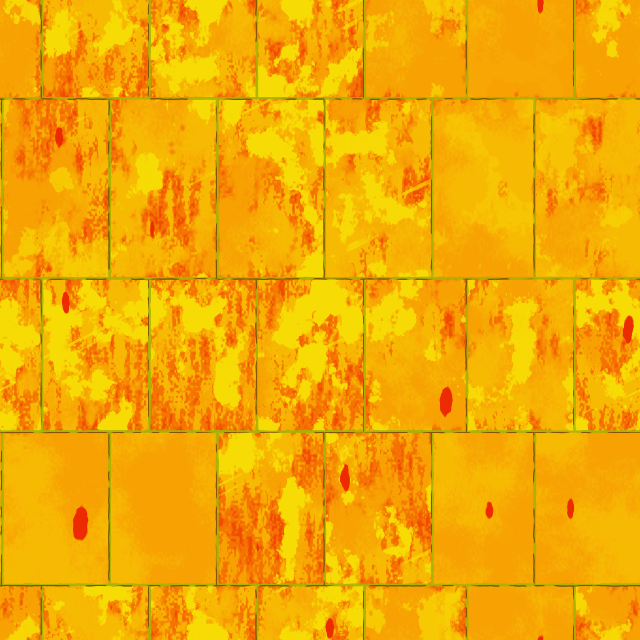
Give the GLSL for this texture, as a Shadertoy shader.

```glsl
// Staggered rows of scraped amber metal panels with thin olive seams, seamlessly tiling.

const vec3 AMBER  = vec3(0.97, 0.63, 0.01);
const vec3 GOLD   = vec3(0.97, 0.73, 0.01);
const vec3 BURNT  = vec3(0.96, 0.45, 0.01);
const vec3 LEMON  = vec3(0.97, 0.86, 0.02);
const vec3 RED    = vec3(0.93, 0.17, 0.01);
const vec3 OLIVE  = vec3(0.66, 0.70, 0.02);
const vec3 SHADOW = vec3(0.52, 0.33, 0.02);

const int ROWS = 4;
const int COLUMNS = 6;
const float ROW_PITCH = 0.2396;     // normal row height
const float ROW_EXTRA = 0.0416;     // added to the tall row
const float ROW_START = 0.086;      // height of the lowest seam
const int TALL_ROW = 2;
const float COLUMN_PITCH = 0.16797; // normal panel width
const float COLUMN_TRIM = -0.0078;  // taken off the slim panel
const float SEAM_HALF = 0.0021;
const float SHADOW_HALF = 0.0010;
const float STAIN_CHANCE = 0.4;

// Amount of scraping per panel, rows from the lowest full one upward
const float WEAR[24] = float[24](
    0.12, 0.10, 0.78, 0.80, 0.22, 0.18,
    0.68, 0.76, 0.86, 0.60, 0.58, 0.74,
    0.45, 0.64, 0.76, 0.58, 0.34, 0.42,
    0.70, 0.66, 0.72, 0.46, 0.24, 0.56);

float hash(vec3 p) {
    p = fract(p * 0.1031);
    p += dot(p, p.zyx + 31.32);
    return fract((p.x + p.y) * p.z);
}

// Value noise that wraps after the given number of cells
float noise(vec2 uv, vec2 cells, float seed) {
    vec2 p = uv * cells, i = floor(p), f = fract(p);
    f = f * f * (3.0 - 2.0 * f);
    vec2 a = mod(i, cells), b = mod(i + 1.0, cells);
    return mix(mix(hash(vec3(a, seed)), hash(vec3(b.x, a.y, seed)), f.x),
               mix(hash(vec3(a.x, b.y, seed)), hash(vec3(b, seed)), f.x), f.y);
}

float fbm(vec2 uv, vec2 cells, int octaves, float seed) {
    float sum = 0.0, total = 0.0, gain = 1.0;
    for (int i = 0; i < octaves; i++) {
        sum += gain * noise(uv, cells, seed + float(i) * 7.0);
        total += gain;
        gain *= 0.6;
        cells *= 2.0;
    }
    return sum / total;
}

// Position of an edge where the interval "special" differs by "extra"
float edgeAt(int i, float pitch, int special, float extra) {
    return float(i) * pitch + (i > special ? extra : 0.0);
}

// Index, low edge and high edge of the interval holding x
vec3 findSpan(float x, int count, float pitch, int special, float extra) {
    int index = 0;
    for (int i = 1; i < count; i++)
        if (x >= edgeAt(i, pitch, special, extra)) index = i;
    return vec3(float(index), edgeAt(index, pitch, special, extra),
                edgeAt(index + 1, pitch, special, extra));
}

void mainImage(out vec4 fragColor, in vec2 fragCoord) {
    vec2 uv = fragCoord / iResolution.xy;
    float pixel = 1.0 / min(iResolution.x, iResolution.y);

    // Panel layout: odd rows are shifted and have another slim column
    float y = fract(uv.y - ROW_START);
    vec3 row = findSpan(y, ROWS, ROW_PITCH, TALL_ROW, ROW_EXTRA);
    bool odd = mod(row.x, 2.0) > 0.5;
    float x = fract(uv.x - (odd ? 0.0655 : 0.0035));
    vec3 column = findSpan(x, COLUMNS, COLUMN_PITCH, odd ? 3 : 4, COLUMN_TRIM);
    float panel = row.x * float(COLUMNS) + column.x;
    float wear = WEAR[int(panel)];
    float seed = panel * 13.0 + 5.0;
    vec2 low = vec2(x - column.y, y - row.y);
    vec2 high = vec2(column.z - x, row.z - y);
    vec2 side = min(low, high);
    float border = 1.0 - smoothstep(0.0, 0.014, min(side.x, side.y));

    // Noise layers, from broad clouds to fine grain
    float cloud = fbm(uv, vec2(8.0), 4, seed);
    float blotch = fbm(uv, vec2(14.0, 10.0), 5, seed + 101.0);
    float flakes = fbm(uv, vec2(30.0, 24.0), 4, seed + 202.0);
    float streak = fbm(uv, vec2(120.0, 26.0), 2, seed + 303.0);
    float grain = noise(uv, vec2(340.0, 250.0), seed + 404.0);
    float scratch = noise(vec2(2.0 * uv.y - uv.x, uv.x), vec2(64.0, 9.0), seed + 505.0);

    // Smooth paint, then burnt scrapes, then pale flakes and scratches
    float reach = smoothstep(-0.03, 0.22, wear - 0.55 + (blotch - 0.5) * 1.7 + 0.18 * border);
    vec3 color = mix(AMBER, GOLD, smoothstep(0.36, 0.64, cloud + 0.10 * reach + 0.12 * (grain - 0.5)));
    float rough = 0.42 * streak + 0.22 * grain + 0.36 * flakes + 0.04 * border;
    color = mix(color, BURNT, reach * smoothstep(0.45, 0.57, rough));
    color = mix(color, RED, 0.55 * reach * smoothstep(0.60, 0.72, rough));
    float pale = fbm(uv, vec2(22.0, 18.0), 5, seed + 606.0) + 0.07 * (grain - 0.5);
    float paleReach = smoothstep(0.15, 0.65, wear);
    color = mix(color, LEMON, paleReach * smoothstep(0.55, 0.62, pale));
    color = mix(color, LEMON, 0.7 * reach * smoothstep(0.83, 0.92, scratch) * smoothstep(0.48, 0.58, cloud));

    // One ragged, upright red stain on some panels
    vec2 spot = vec2(hash(vec3(seed, 1.0, 2.0)), hash(vec3(seed, 3.0, 4.0)));
    vec2 center = mix(vec2(0.15), vec2(0.85), spot) * (low + high);
    float size = mix(0.5, 1.0, hash(vec3(seed, 5.0, 6.0)));
    float stain = length((low - center) / vec2(0.009, 0.026)) / size + 2.2 * (flakes - 0.5);
    float stained = step(hash(vec3(seed, 7.0, 8.0)), STAIN_CHANCE);
    color = mix(color, RED, stained * (1.0 - smoothstep(0.8, 1.05, stain)));

    // Olive seams with a broken dark line along their lower and left sides
    float ragged = 0.0016 * (fbm(uv, vec2(90.0), 2, 707.0) - 0.5);
    float seam = min(side.x, side.y) + ragged;
    color = mix(color, OLIVE, 0.92 * (1.0 - smoothstep(SEAM_HALF - pixel * 0.5, SEAM_HALF + pixel * 0.5, seam)));
    float shade = abs(min(high.x, high.y) - 0.0012 + ragged);
    float broken = smoothstep(0.32, 0.55, noise(uv, vec2(70.0), 808.0));
    color = mix(color, SHADOW, broken * (1.0 - smoothstep(SHADOW_HALF - pixel * 0.5, SHADOW_HALF + pixel * 0.5, shade)));

    fragColor = vec4(color, 1.0);
}
```
